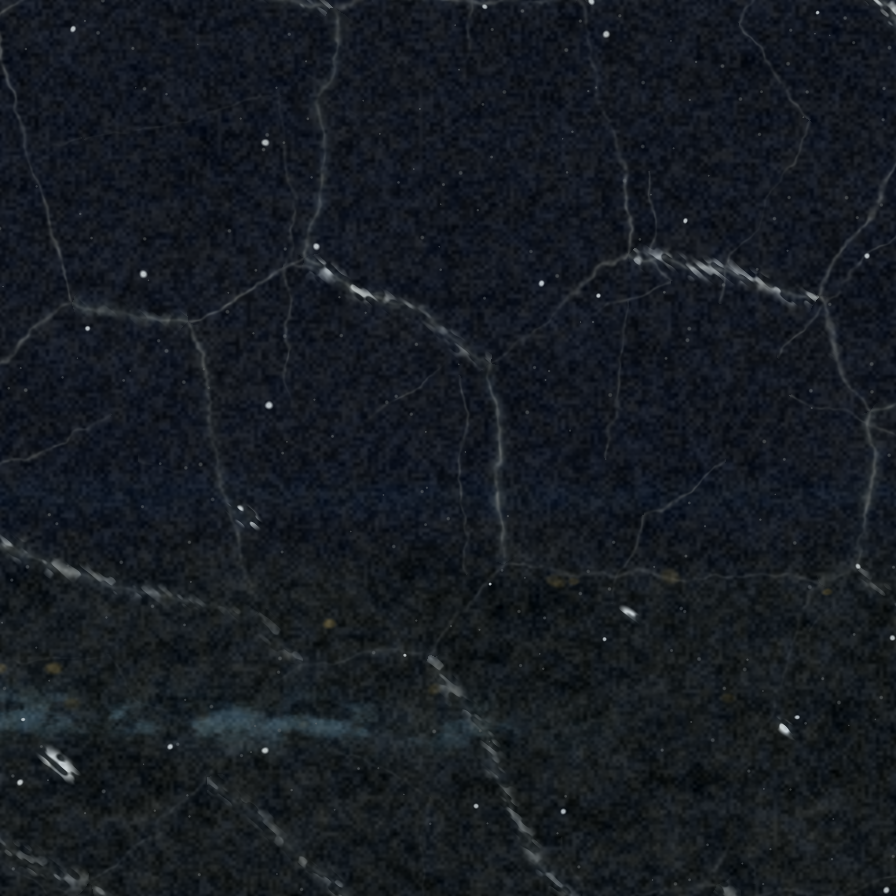
Reproduce this texture procedurally as a Shadertoy shader.

```glsl
// Dark, weathered navy surface: a warped Voronoi crack network with chalky
// flakes on its diagonal seams, scattered specks and ochre spots, and a ragged
// blue-grey stain across the mottled lower part, all under a soft grain.
const vec3 NAVY = vec3(0.073, 0.092, 0.126);
const vec3 MOSS_BLACK = vec3(0.080, 0.100, 0.112);
const vec3 STAIN_BLUE = vec3(0.23, 0.31, 0.35);
const vec3 DEEP_BLUE = vec3(0.08, 0.13, 0.19);
const vec3 SEAM_GREY = vec3(0.25, 0.29, 0.30);
const vec3 HAIR_GREY = vec3(0.36, 0.38, 0.39);
const vec3 CHALK = vec3(0.83, 0.86, 0.87);
const vec3 OCHRE = vec3(0.45, 0.40, 0.25);

float hash(vec2 p) {
    vec3 q = fract(p.xyx * 0.1031);
    q += dot(q, q.yzx + 33.33);
    return fract((q.x + q.y) * q.z);
}

float noise(vec2 p) {
    vec2 i = floor(p), f = fract(p);
    f = f * f * (3.0 - 2.0 * f);
    return mix(mix(hash(i), hash(i + vec2(1, 0)), f.x),
               mix(hash(i + vec2(0, 1)), hash(i + vec2(1, 1)), f.x), f.y);
}

float fbm(vec2 p) {
    float sum = 0.0;
    for (float amp = 0.5; amp > 0.05; amp *= 0.5) {
        sum += amp * noise(p);
        p = p * 2.07 + 13.7;
    }
    return sum / 0.9375;
}

// Soft bell around zero
float bell(float x, float width) { return exp(-x * x / (width * width)); }

vec2 cellPoint(vec2 id, float seed) {
    return id + vec2(hash(id + vec2(seed, 17.3)), hash(id + vec2(41.9, seed)));
}

// Round dots of random size on a jittered grid
float scatter(vec2 p, float scale, float chance, float radius, float seed) {
    p *= scale;
    float mask = 0.0;
    for (int k = 0; k < 9; k++) {
        vec2 id = floor(p) + vec2(k % 3 - 1, k / 3 - 1);
        float size = radius * scale * mix(0.4, 1.0, hash(id + vec2(seed, 31.7)));
        float alive = step(hash(id + vec2(seed, 53.1)), chance);
        float d = length(p - cellPoint(id, seed));
        mask = max(mask, alive * (1.0 - smoothstep(0.3 * size, size, d)));
    }
    return mask;
}

// Voronoi borders: x = distance, y = random per border, z = fall to the right
vec3 crackNet(vec2 p, float scale, float seed) {
    p *= scale;
    vec2 nearId = floor(p), nearVec = vec2(9.0);
    for (int k = 0; k < 9; k++) {
        vec2 id = floor(p) + vec2(k % 3 - 1, k / 3 - 1), v = cellPoint(id, seed) - p;
        if (dot(v, v) < dot(nearVec, nearVec)) { nearVec = v; nearId = id; }
    }
    vec3 border = vec3(9.0, 0.0, 0.0);
    for (int k = 0; k < 25; k++) {
        if (k == 12) continue;
        vec2 id = nearId + vec2(k % 5 - 2, k / 5 - 2), v = cellPoint(id, seed) - p;
        vec2 normal = normalize(v - nearVec);
        float d = dot(0.5 * (v + nearVec), normal);
        float pick = hash((id + nearId) * 1.37 + seed);
        if (d < border.x) border = vec3(d, pick, abs(dot(normal, vec2(0.64, 0.77))));
    }
    return border / vec3(scale, 1.0, 1.0);
}

void mainImage(out vec4 fragColor, in vec2 fragCoord) {
    vec2 uv = fragCoord / iResolution.y;
    float lower = 1.0 - smoothstep(0.33, 0.46, uv.y + 0.08 * (fbm(uv * 5.0) - 0.5));
    // Ground with horizontal mottling, stronger in the lower part
    float mottle = (fbm(uv * vec2(11.0, 24.0)) - 0.5) * mix(0.03, 0.08, lower);
    float clots = (fbm(uv * vec2(45.0, 60.0) + 7.0) - 0.5) * mix(0.02, 0.09, lower);
    vec3 col = mix(NAVY, MOSS_BLACK, lower) + mottle + clots;
    float haze = bell(uv.y - 0.445, 0.02) * smoothstep(0.35, 0.65, fbm(uv * vec2(4.0, 14.0)));
    col = mix(col, DEEP_BLUE, 0.4 * haze);
    // Ragged blue-grey stain, fading to the right
    float stainY = uv.y - 0.215 + 0.04 * uv.x + 0.03 * (noise(uv * 9.0) - 0.5);
    float stain = bell(stainY, 0.028) * (1.0 - smoothstep(0.4, 0.75, uv.x));
    float ragged = smoothstep(0.36, 0.72, fbm(uv * vec2(30.0, 48.0) + 3.0));
    col = mix(col, STAIN_BLUE, stain * (0.15 + 0.75 * ragged));
    // Crack networks, worn away unevenly along their length
    vec2 warp = vec2(fbm(uv * 17.0), fbm(uv * 17.0 + 31.0)) - 0.5;
    vec3 seam = crackNet(uv + 0.035 * warp, 3.3, 5.2);
    vec3 hair = crackNet(uv + 0.035 * warp + 0.4, 5.5, 23.6);
    float wear = smoothstep(0.2, 0.6, noise(uv * 8.0 + 4.0));
    float presence = mix(1.0, 0.35, lower);
    float crumble = presence * mix(0.35, 1.0, noise(uv * 130.0));
    float veil = bell(seam.x, 0.008) * smoothstep(0.45, 0.8, seam.y);
    col = mix(col, SEAM_GREY, 0.6 * veil * crumble);
    col = mix(col, HAIR_GREY, 0.8 * bell(seam.x, 0.0024) * crumble * mix(0.4, 1.0, wear));
    col = mix(col, HAIR_GREY, 0.5 * bell(hair.x, 0.0019) * step(0.62, hair.y) * crumble * wear);
    // Chalk flakes streaked down to the right, on diagonal seams and loose chips
    vec2 slant = mat2(0.77, 0.64, -0.64, 0.77) * uv;
    float streak = smoothstep(0.48, 0.76, noise(slant * vec2(85.0, 210.0) + 60.0));
    float flaky = smoothstep(0.8, 0.96, seam.z) * smoothstep(0.2, 0.45, seam.y);
    float chips = scatter(slant * vec2(0.45, 1.0) + 3.0, 5.0, 0.3, 0.02, 9.4);
    float flakes = max(flaky * bell(seam.x, 0.0085) * presence * mix(0.35, 1.0, wear), chips);
    col = mix(mix(col, SEAM_GREY, 0.35 * flakes), CHALK, 0.9 * flakes * streak);
    // Ochre spots in the lower belt, then chalk specks and dust
    float spots = scatter((uv + 0.012 * warp) * vec2(0.75, 1.0), 17.0, 0.3, 0.012, 3.8);
    col = mix(col, OCHRE, 0.8 * spots * bell(uv.y - 0.295, 0.075) * mix(0.5, 1.0, noise(uv * 110.0)));
    col = mix(col, CHALK, 0.85 * scatter(uv + 0.01 * warp, 12.0, 0.17, 0.0055, 12.7));
    col = mix(col, HAIR_GREY, 0.6 * scatter(uv, 38.0, 0.18, 0.0032, 27.1));
    // Fine grain with a faint blue drift
    float grain = 0.085 * (noise(uv * 245.0) - 0.5) + 0.05 * (noise(uv * 118.0 + 9.0) - 0.5);
    float blueDrift = 0.03 * (noise(uv * 75.0 + 50.0) - 0.5);
    col += grain + blueDrift * vec3(-0.4, 0.0, 1.0);
    fragColor = vec4(clamp(col, 0.0, 1.0), 1.0);
}
```
